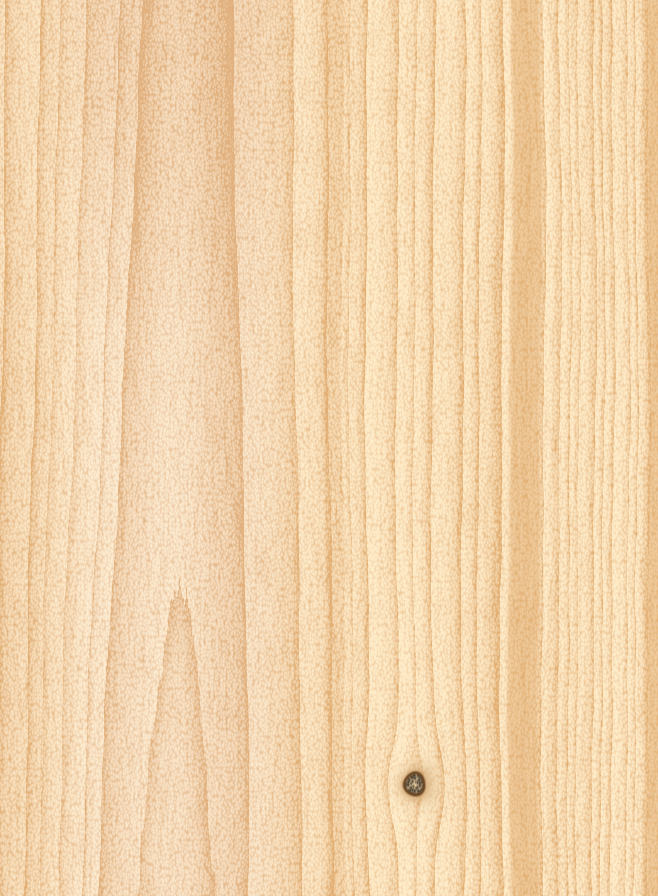
Write a WebGL 2 fragment shader that draws this texture.

```glsl
#version 300 es
precision highp float;
// Pale softwood board: growth rings run upright on both sides of a pith axis,
// each darkening outward to a sharp edge. Layered sines bend them, a small knot
// pushes them aside, and stretched cellular noise gives the fine pore grain.

uniform vec2 u_resolution;
out vec4 fragColor;

// Lengths are in canvas widths.
const vec3 CREAM = vec3(0.995, 0.922, 0.785);
const vec3 STRAW = vec3(0.962, 0.846, 0.685);
const vec3 TAN   = vec3(0.928, 0.778, 0.590);
const vec3 AMBER = vec3(0.885, 0.690, 0.455);
const vec3 BLUSH = vec3(-0.004, 0.006, 0.042);
const vec3 KNOT_CORE = vec3(0.62, 0.54, 0.42);
const vec3 KNOT_RIM  = vec3(0.42, 0.28, 0.15);
const float BASE_TONE = 0.24;
const float RING_TONE = 0.85;
const float RING_SPREAD = 0.22;
const float GRAIN_TONE = 0.75;
const float FIBRE_TONE = 0.30;
const vec2 GRAIN_SCALE = vec2(270.0, 165.0);
const vec2 FIBRE_SCALE = vec2(170.0, 14.0);
const float PITH_X = 0.27;
const float ARCH_TOP = 0.475;
const vec2 KNOT = vec2(0.63, 0.170);
const float KNOT_RADIUS = 0.017;

vec2 hash2(vec2 p) {
    vec3 q = fract(p.xyx * vec3(0.1031, 0.1030, 0.0973));
    q += dot(q, q.yzx + 33.33);
    return fract((q.xx + q.yz) * q.zy);
}

// Distance to the nearest scattered point, about 0 to 1.
float cellular(vec2 p) {
    vec2 cell = floor(p), local = fract(p);
    float nearest = 2.0;
    for (int j = -1; j <= 1; j++)
        for (int i = -1; i <= 1; i++) {
            vec2 o = vec2(i, j);
            nearest = min(nearest, length(o + hash2(cell + o) - local));
        }
    return nearest;
}

float band(float x, float lo, float hi, float softLo, float softHi) {
    return smoothstep(lo - softLo, lo + softLo, x) * (1.0 - smoothstep(hi - softHi, hi + softHi, x));
}

// Bend the grain with slow waves, then part it around the knot.
float bendGrain(vec2 p) {
    float x = p.x + 0.0028 * sin(p.y * 4.3 + p.x * 8.0)
                  + 0.0016 * sin(p.y * 11.0 + p.x * 21.0 + 1.0)
                  + 0.0006 * sin(p.y * 37.0 + p.x * 55.0);
    vec2 d = p - KNOT;
    return x - 0.78 * d.x * exp(-dot(d * d, vec2(420.0, 170.0)));
}

// Ring count outward from the pith; spacing narrows away from it.
float ringCount(float side, float y) {
    float a = abs(side);
    float lean = (y - 0.68) * (side < 0.0 ? 0.065 : 0.022);
    a = max(a + lean * exp(-a * a * 30.0), 0.0);
    float left = 11.0 * min(a, 0.09) + 29.0 * max(a - 0.09, 0.0);
    float right = 10.2 * min(a, 0.195) + 30.0 * clamp(a - 0.195, 0.0, 0.365)
                + 58.0 * max(a - 0.56, 0.0);
    float r = side < 0.0 ? left : right;
    return r + 0.2 * sin(max(r - 1.5, 0.0) * 2.3);
}

// Slow darkening through each ring, a crisp late-wood line, and a shade per ring.
float ringTone(float side, float y) {
    float r = ringCount(side, y), f = fract(r), a = abs(side);
    vec2 rnd = hash2(vec2(floor(r), side < 0.0 ? 7.0 : 19.0));
    float sharpness = mix(14.0, 3.5, smoothstep(0.05, 0.5, a));
    float lateWood = 0.42 * f * f + 0.58 * pow(f, sharpness);
    float aa = clamp(0.7 * fwidth(r), 0.005, 0.12);
    float edge = smoothstep(0.0, aa, 1.0 - f);
    float shade = (rnd.y - 0.5) * RING_SPREAD * (1.0 - smoothstep(0.45, 0.56, a));
    return (RING_TONE * mix(0.65, 1.0, rnd.x) * lateWood * edge + shade) * smoothstep(0.0, 0.06, a);
}

// Pointed arch on the pith, ragged at the tip and dark along its edge.
float archTone(float side, float y, float fibre) {
    float h = ARCH_TOP - y + 0.06 * (fibre - 0.5);
    float w = 0.012 * smoothstep(0.0, 0.02, h) + 0.048 * pow(max(h, 0.0) / ARCH_TOP, 0.95);
    float inside = w - abs(side);
    float tip = exp(-max(h, 0.0) * 20.0);
    return smoothstep(-0.0012, 0.0012, inside) * smoothstep(0.0, 0.01, h)
         * (0.10 + 0.42 * exp(-max(inside, 0.0) * 95.0) + 0.30 * tip);
}

void main() {
    vec2 p = gl_FragCoord.xy / u_resolution.x;
    float x = bendGrain(p);
    float side = x - PITH_X;
    float grain = cellular(p * GRAIN_SCALE) - 0.48;
    float fibre = cellular(vec2(x, p.y) * FIBRE_SCALE);

    // Tone from rings, arch, wide late-wood bands and grain
    float heart = 1.0 - smoothstep(0.09, 0.22, abs(side));
    float amber = band(x, 0.775, 0.820, 0.005, 0.003) + band(x, 0.984, 1.100, 0.004, 0.004);
    float tone = BASE_TONE + ringTone(side, p.y) + archTone(side, p.y, fibre);
    tone += 0.32 * band(x, 0.496, 0.522, 0.008, 0.002) + 0.09 * band(x, -0.1, 0.54, 0.01, 0.05);
    tone += heart * (0.04 + 0.24 * smoothstep(0.75, 1.36, p.y));
    tone += 0.04 * sin(p.y * 3.1 + p.x * 17.0) + 0.03 * sin(p.x * 46.0 - p.y * 1.3);
    tone = mix(tone, 0.86, 0.85 * amber);
    tone += (GRAIN_TONE * grain + FIBRE_TONE * (fibre - 0.48)) * (1.0 - 0.45 * amber);

    // Colour ramp, pinker near the heart and on the left
    vec3 color = mix(CREAM, STRAW, clamp(tone / 0.38, 0.0, 1.0));
    color = mix(color, TAN, clamp((tone - 0.38) / 0.30, 0.0, 1.0));
    color = mix(color, AMBER, clamp((tone - 0.68) / 0.32, 0.0, 1.0));
    color += BLUSH * (0.4 + 0.6 * heart) * (1.0 - smoothstep(0.35, 0.6, p.x));

    // Knot: amber halo drawn out to one side, brown rim, mottled grey core
    vec2 k = p - KNOT;
    float d = length(k * vec2(1.0, 0.9)) + 0.0007 * sin(atan(k.y, k.x) * 3.0 + 1.0);
    float reach = mix(150.0, 75.0, smoothstep(-0.01, 0.03, k.x));
    color = mix(color, AMBER * 0.90, 0.8 * exp(-max(d - KNOT_RADIUS, 0.0) * reach));
    float mottle = 0.8 + 0.9 * grain + 0.5 * exp(-d * d * 40000.0);
    vec3 core = mix(KNOT_CORE * mottle, KNOT_RIM, smoothstep(0.6, 0.9, d / KNOT_RADIUS));
    color = mix(color, core, 1.0 - smoothstep(-0.002, 0.002, d - KNOT_RADIUS));

    fragColor = vec4(clamp(color, 0.0, 1.0), 1.0);
}
```
